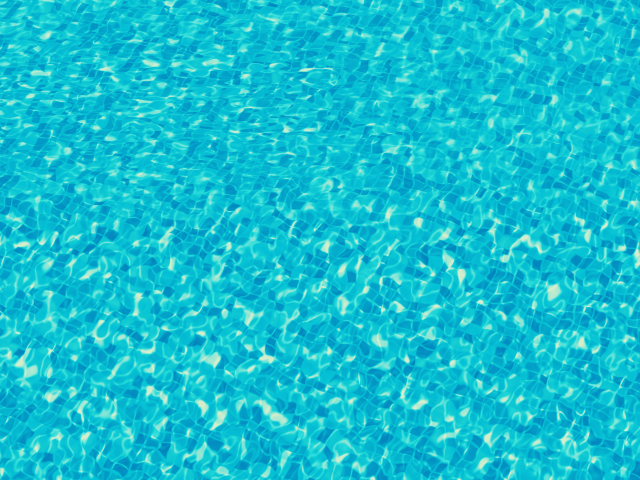
Reproduce this texture procedurally as a WebGL 2 fragment shader.

```glsl
#version 300 es
precision highp float;

uniform vec2 u_resolution;
out vec4 fragColor;

const int SAMPLES = 3;
const int STOPS = 8;

// Water colours from deep shade to sunlit cream, with their tone positions
const vec3 WATER[STOPS] = vec3[STOPS](
    vec3(0.01, 0.50, 0.73), vec3(0.01, 0.61, 0.78), vec3(0.02, 0.69, 0.80),
    vec3(0.02, 0.76, 0.84), vec3(0.07, 0.79, 0.82), vec3(0.15, 0.86, 0.86),
    vec3(0.50, 0.89, 0.84), vec3(0.84, 0.93, 0.80));
const float TONE[STOPS] = float[STOPS](0.0, 0.20, 0.36, 0.51, 0.60, 0.70, 0.86, 1.14);

vec2 hash2(vec2 p) {
    vec3 h = fract(p.xyx * vec3(0.1031, 0.1030, 0.0973));
    h += dot(h, h.yzx + 33.33);
    return fract((h.xx + h.yz) * h.zy);
}

float cornerSlope(vec2 cell, vec2 offset) {
    float angle = 6.2832 * hash2(cell).x;
    return dot(vec2(cos(angle), sin(angle)), offset);
}

float gradientNoise(vec2 p) {
    vec2 i = floor(p), f = p - i;
    vec2 u = f * f * f * (f * (f * 6.0 - 15.0) + 10.0);
    vec2 e = vec2(1.0, 0.0);
    float low = mix(cornerSlope(i, f), cornerSlope(i + e, f - e), u.x);
    float high = mix(cornerSlope(i + e.yx, f - e.yx), cornerSlope(i + 1.0, f - 1.0), u.x);
    return mix(low, high, u.y);
}

vec2 noise2(vec2 p) {
    return vec2(gradientNoise(p), gradientNoise(p + vec2(71.3, 38.7)));
}

vec2 rotate(vec2 p, float angle) {
    float c = cos(angle), s = sin(angle);
    return vec2(c * p.x - s * p.y, s * p.x + c * p.y);
}

vec3 waterColor(float tone) {
    vec3 color = WATER[0];
    for (int i = 1; i < STOPS; i++) {
        float t = clamp((tone - TONE[i - 1]) / (TONE[i] - TONE[i - 1]), 0.0, 1.0);
        color = mix(color, WATER[i], t);
    }
    return color;
}

// Foreshortened pool floor, measured in tiles
vec2 floorPosition(vec2 p, float tilesPerHeight) {
    vec2 ground = vec2((p.x - 0.67) * (1.0 + 0.3 * p.y), p.y + 0.32 * p.y * p.y);
    return ground * tilesPerHeight;
}

// Random tile shade plus pale joints
float tileTone(vec2 q, float jointWidth) {
    vec2 cell = floor(q);
    vec2 edge = 0.5 - abs(q - cell - 0.5);
    float joint = 1.0 - smoothstep(0.3 * jointWidth, jointWidth, min(edge.x, edge.y));
    float shade = 0.56 * (hash2(cell + 200.0).x - 0.5);
    return mix(shade, 0.19, 0.8 * joint);
}

// Thin light filaments and small bright patches
float caustics(vec2 p, vec2 frequency) {
    float ridge = 1.0 - smoothstep(0.0, 0.15, abs(gradientNoise(p * frequency)));
    float patchLight = smoothstep(0.10, 0.42, gradientNoise(p * frequency * 1.3 + 47.0));
    return 0.20 * ridge + 0.38 * patchLight;
}

vec3 pool(vec2 p) {
    float distant = smoothstep(0.48, 0.72, p.y + 0.06 * gradientNoise(p * 5.0));
    float rippled = distant * (1.0 - 0.75 * smoothstep(0.5, 1.15, p.x));
    rippled *= 1.0 - 0.4 * smoothstep(0.82, 1.0, p.y);

    // Refraction by rounded waves and flat surface ripples
    vec2 swell = noise2(p * vec2(19.0, 22.0)) + 0.35 * noise2(p * 45.0 + 9.0);
    float ripple = gradientNoise(p * vec2(11.0, 68.0) + 5.0);
    vec2 q = floorPosition(p, 40.0) + 0.85 * swell;
    q += rippled * ripple * vec2(0.9, 2.4);
    float tiles = tileTone(rotate(q, 0.45), 0.14);

    // Light stretches diagonally nearby and sideways in the distance
    vec2 bent = p + 0.009 * swell;
    float nearLight = caustics(rotate(bent, 0.55), vec2(39.0, 25.0));
    float farLight = caustics(bent + vec2(0.0, 0.006 * ripple), vec2(25.0, 66.0));
    float light = mix(nearLight, farLight, rippled);

    // Pale tiles catch the light more strongly than dark ones
    light *= 1.0 + 1.2 * tiles;
    float drift = 0.05 * gradientNoise(p * 9.0 + 3.0) + 0.14 * gradientNoise(p * 48.0 + 20.0);
    float tone = tiles + light + drift - 0.135;
    return waterColor(0.48 + tone * mix(1.0, 0.85, distant));
}

void main() {
    vec3 color = vec3(0.0);
    for (int y = 0; y < SAMPLES; y++) {
        for (int x = 0; x < SAMPLES; x++) {
            vec2 offset = (vec2(x, y) + 0.5) / float(SAMPLES) - 0.5;
            color += pool((gl_FragCoord.xy + offset) / u_resolution.y);
        }
    }
    fragColor = vec4(color / float(SAMPLES * SAMPLES), 1.0);
}
```
